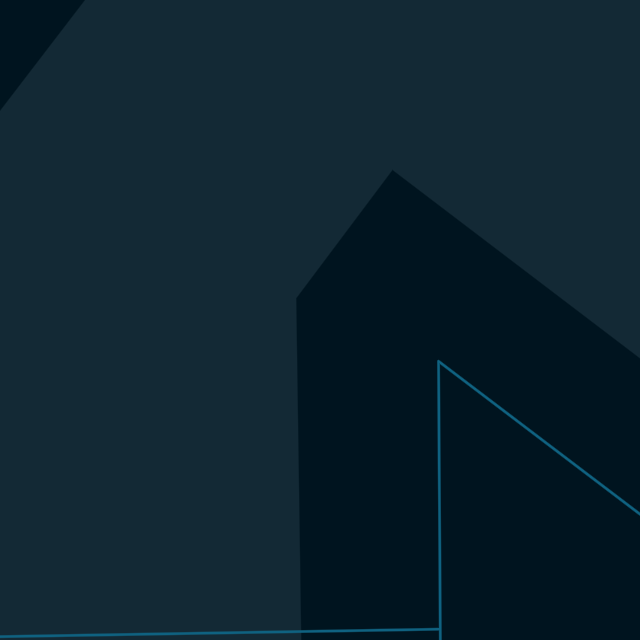
A Shadertoy shader for this background:

```glsl
// Flat slate backdrop with a dark cut corner and a dark angular peak,
// overlaid by thin teal outlines. Shapes are built from half-plane
// distances, and the outlines from segment distances.

#define SLATE vec3(0.076, 0.162, 0.208)
#define NIGHT vec3(0.000, 0.078, 0.120)
#define TEAL vec3(0.060, 0.385, 0.505)
#define LINE_WIDTH 0.0042
#define PEAK_FOOT vec2(0.4707, 0.0)
#define PEAK_SHOULDER vec2(0.4629, 0.5339)
#define PEAK_TOP vec2(0.6133, 0.7344)
#define PEAK_END vec2(1.0, 0.4401)
#define OUTLINE_TOP vec2(0.6852, 0.4355)

// Signed distance to the line a-b, positive on its right-hand side.
float rightOf(vec2 p, vec2 a, vec2 b) {
    vec2 along = normalize(b - a);
    return dot(p - a, vec2(along.y, -along.x));
}

float segmentDistance(vec2 p, vec2 a, vec2 b) {
    vec2 ab = b - a;
    float t = clamp(dot(p - a, ab) / dot(ab, ab), 0.0, 1.0);
    return length(p - a - t * ab);
}

// Antialiased coverage: full where the distance is positive.
float coverage(float signedDist, float pixel) {
    return clamp(signedDist / pixel + 0.5, 0.0, 1.0);
}

void mainImage(out vec4 fragColor, in vec2 fragCoord) {
    vec2 p = fragCoord / iResolution.xy;
    float pixel = 1.0 / min(iResolution.x, iResolution.y);

    // Dark upper-left corner
    float corner = rightOf(p, vec2(0.1328, 1.0), vec2(0.0, 0.8268));

    // Dark peak: intersection of three half-planes
    float peak = rightOf(p, PEAK_FOOT, PEAK_SHOULDER);
    peak = min(peak, rightOf(p, PEAK_SHOULDER, PEAK_TOP));
    peak = min(peak, rightOf(p, PEAK_TOP, PEAK_END));

    vec3 color = mix(SLATE, NIGHT, coverage(max(corner, peak), pixel * 1.3));

    // Teal outlines: sloped roof, upright and floor, run past the canvas
    float outline = segmentDistance(p, OUTLINE_TOP, vec2(1.0, 0.1966));
    outline = min(outline, segmentDistance(p, OUTLINE_TOP, vec2(0.6882, -0.02)));
    outline = min(outline, segmentDistance(p, vec2(-0.02, 0.0049), vec2(0.6875, 0.0169)));
    color = mix(color, TEAL, coverage(0.5 * LINE_WIDTH - outline, pixel * 1.3));

    fragColor = vec4(color, 1.0);
}
```
